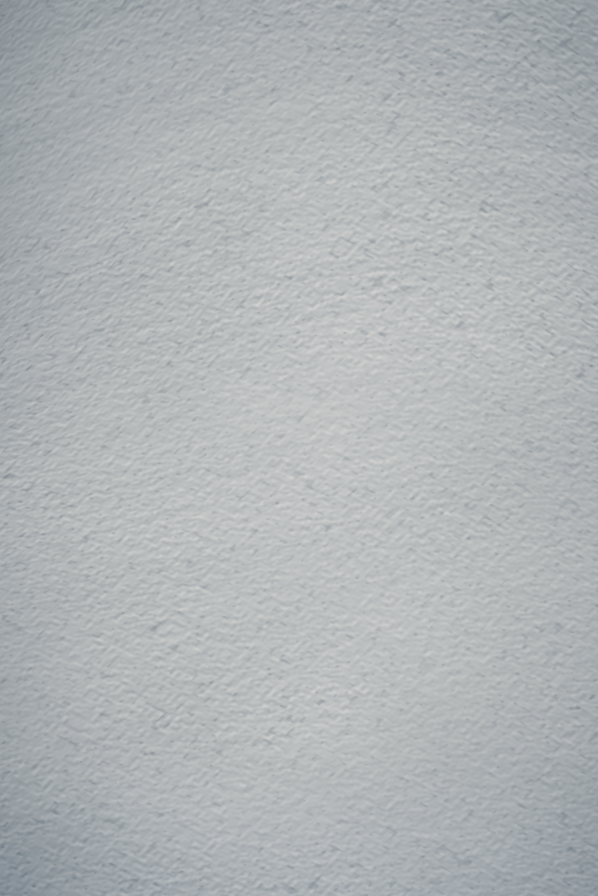
This texture is drawn by a WebGL 2 fragment shader. Its source:

```glsl
#version 300 es
precision highp float;
// Pale grey rendered plaster wall with a fine, gritty, slightly sideways grain.
// Value noise gives a height field lit from above; sparse pits, curved trowel
// streaks, soft blotches and a darkening towards the borders shade it.
uniform vec2 u_resolution;
out vec4 fragColor;

const vec3 SLATE = vec3(0.570, 0.600, 0.620);
const vec3 CHALK = vec3(0.750, 0.760, 0.760);
const mat2 TURN = mat2(0.8, 0.6, -0.6, 0.8);

// Integer hash of a lattice point, 0 to 1
float hash(vec2 cell) {
  uvec2 q = uvec2(ivec2(cell) + 32768);
  uint n = q.x * 1597334673u ^ q.y * 3812015801u;
  n = (n ^ (n >> 15)) * 2246822519u;
  n = (n ^ (n >> 13)) * 3266489917u;
  return float((n ^ (n >> 16)) >> 8) / 16777216.0;
}

// Smooth value noise, 0 to 1
float noise(vec2 p) {
  vec2 i = floor(p);
  vec2 f = fract(p);
  f = f * f * (3.0 - 2.0 * f);
  float low = mix(hash(i), hash(i + vec2(1, 0)), f.x);
  float high = mix(hash(i + vec2(0, 1)), hash(i + vec2(1, 1)), f.x);
  return mix(low, high, f.y);
}

// Layered noise, centred on zero
float fbm(vec2 p, int octaves) {
  float sum = 0.0;
  float weight = 0.5;
  for (int k = 0; k < octaves; k++) {
    sum += weight * (noise(p) - 0.5);
    p = 2.0 * TURN * p + 17.3;
    weight *= 0.5;
  }
  return sum;
}

// Height of the plaster: fine grit over coarser lumps, on turned lattices
float plasterHeight(vec2 p) {
  vec2 grain = p * vec2(1.0, 1.3);
  float grit = noise(TURN * grain * 215.0);
  float lumps = noise(grain * TURN * 120.0 + 41.0);
  return 0.65 * grit + 0.5 * lumps;
}

// Slope facing the light, positive on lit flanks
float relief(vec2 p, vec2 toLight) {
  return plasterHeight(p) - plasterHeight(p + toLight);
}

// Bend straight strokes into wide arcs, strongest near the top
vec2 trowelBend(vec2 p) {
  float side = p.x - 0.44;
  float bend = 0.1 + 0.5 * smoothstep(0.2, 0.8, p.y);
  return vec2(p.x, p.y + bend * side * side);
}

// Broad light falling off from the centre to the borders
float wallLight(vec2 uv) {
  vec2 d = uv - vec2(0.55, 0.52);
  float r2 = dot(d, d);
  return 0.757 - 0.31 * r2 - 0.17 * r2 * r2;
}

void main() {
  vec2 p = gl_FragCoord.xy / u_resolution.y;
  vec2 uv = gl_FragCoord.xy / u_resolution;
  vec2 stroke = trowelBend(p);

  // Large soft tones
  float tone = wallLight(uv);
  tone += 0.085 * fbm(stroke * vec2(3.5, 6.0) + 5.0, 4);

  // Trowel streaks, clearer in the upper part
  float streakGain = mix(0.012, 0.042, smoothstep(0.4, 0.85, uv.y));
  tone += streakGain * fbm(stroke * vec2(9.0, 85.0) + 23.0, 2);

  // Lit grain, rougher in some patches
  float rough = 0.8 + 0.5 * noise(stroke * vec2(6.0, 9.0) + 71.0);
  tone += 0.105 * rough * relief(stroke, vec2(-0.0008, 0.0029));

  // Sparse small shadowed pits
  vec2 pitPoint = TURN * (stroke * vec2(150.0, 215.0)) + 93.0;
  float pit = smoothstep(0.74, 1.0, noise(pitPoint));
  tone -= 0.065 * rough * pit;

  // Cool shadows, nearly neutral lights, a touch of blue at the foot
  float level = (tone - SLATE.r) / (CHALK.r - SLATE.r);
  vec3 colour = mix(SLATE, CHALK, level);
  colour += vec3(-0.004, 0.0, 0.006) * smoothstep(0.2, 0.0, uv.y);
  fragColor = vec4(clamp(colour, 0.0, 1.0), 1.0);
}
```
